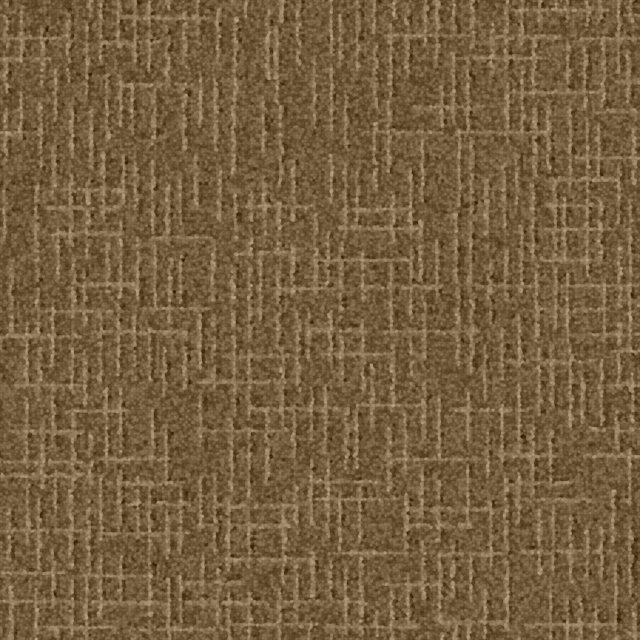
Write a Shadertoy shader that draws this texture.

```glsl
// Draws a brown tufted carpet with broken pale threads in a loose, irregular grid.
#define BASE vec3(0.455, 0.374, 0.252)
#define TUFTS 225.0                // tufts across the canvas
#define TUFT_CONTRAST 0.20
#define GAP_SHADE 0.05
#define PIT_SHARE 0.04
#define PIT_SHADE 0.08
#define THREAD_LIGHT 0.20
#define THREAD_RADIUS 0.0037
#define FLANK_SHADE 0.07
#define UPRIGHT vec2(40.0, 8.0)    // columns, segments along each
#define LEVEL vec2(26.0, 6.5)      // rows, segments along each

float hash(vec2 p) {
    vec3 q = fract(p.xyx * vec3(0.1031, 0.1030, 0.0973));
    q += dot(q, q.yzx + 33.33);
    return fract((q.x + q.y) * q.z);
}

// Broken threads running along y: x = pale core, y = shaded right flank.
vec2 threads(vec2 p, vec2 counts, float presence, float seed) {
    float lane = floor(p.x * counts.x);
    float along = p.y * counts.y + 7.0 * hash(vec2(lane, seed));
    vec2 id = vec2(lane + seed, floor(along) + 50.0);

    // Each segment has its own sideways shift, length and slight wobble.
    float shift = 0.5 + 0.5 * (hash(id) - 0.5);
    float wobble = 0.0009 * sin(p.y * 190.0 + 6.3 * hash(id + 3.7));
    float side = p.x - (lane + shift) / counts.x - wobble;
    float halfLength = mix(0.32, 0.52, hash(id + 11.3));
    float ends = 1.0 - smoothstep(halfLength - 0.03, halfLength, abs(fract(along) - 0.5));
    float shown = ends * step(hash(id + 23.1), presence);

    float core = 1.0 - smoothstep(0.45 * THREAD_RADIUS, THREAD_RADIUS, abs(side));
    float flank = 1.0 - smoothstep(0.4 * THREAD_RADIUS, THREAD_RADIUS,
                                   abs(side - 1.6 * THREAD_RADIUS));
    return shown * vec2(core, flank);
}

// Brightness offset of one tuft, constant over the tuft.
float tuftTone(vec2 cell, vec2 center) {
    float grain = hash(cell + 5.3);
    float tone = TUFT_CONTRAST * (grain - 0.5);
    tone -= PIT_SHADE * step(hash(cell + 71.9), PIT_SHARE);

    vec2 upright = threads(center, UPRIGHT, 0.85, 17.0);
    vec2 level = threads(center.yx, LEVEL, 0.5, 131.0);
    float pale = max(upright.x, 0.85 * level.x);
    float shade = max(upright.y, 0.5 * level.y) * (1.0 - pale);
    float bead = mix(0.45, 1.25, hash(cell + 41.7));
    return mix(tone, 0.4 * tone, pale) + THREAD_LIGHT * bead * pale
           - FLANK_SHADE * shade * 2.0 * hash(cell + 89.1);
}

void mainImage(out vec4 fragColor, in vec2 fragCoord) {
    vec2 p = fragCoord / iResolution.y;
    vec2 grid = p * TUFTS;
    vec2 home = floor(grid);

    // Soft cellular noise: nearby tufts blend by distance.
    float total = 0.0;
    float toneSum = 0.0;
    for (int j = -1; j <= 1; j++) {
        for (int i = -1; i <= 1; i++) {
            vec2 cell = home + vec2(i, j);
            vec2 jitter = vec2(hash(cell + 1.7), hash(cell + 29.3)) - 0.5;
            vec2 center = cell + 0.5 + 0.7 * jitter;
            vec2 away = grid - center;
            float weight = exp(-4.5 * dot(away, away));
            total += weight;
            toneSum += weight * tuftTone(cell, center / TUFTS);
        }
    }
    float tone = toneSum / total;

    // Dark gaps between tufts and faint broad unevenness.
    tone -= GAP_SHADE * (1.0 - smoothstep(0.2, 0.9, total));
    tone += 0.003 * sin(p.x * 9.0 + 2.0 * sin(p.y * 7.0))
          + 0.003 * sin(p.y * 17.0 + 2.0 * sin(p.x * 11.0));

    fragColor = vec4(BASE + tone, 1.0);
}
```
